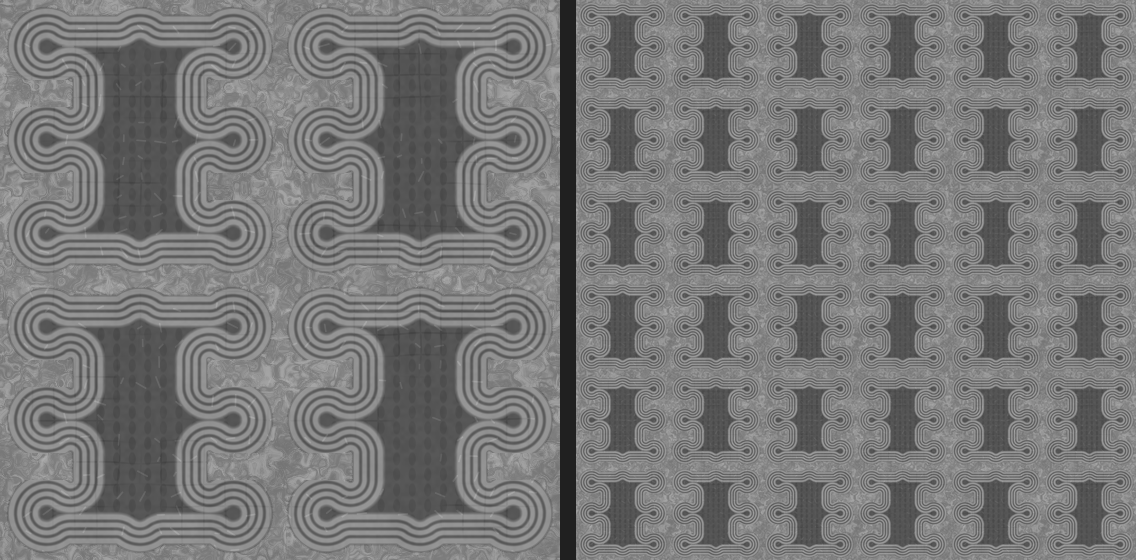
Left, the tile; right, the same tile 3 across and 3 down.
This pattern is drawn by a Shadertoy shader. Its source:

```glsl
float hash(vec2 p) {
    return fract(sin(dot(p, vec2(127.1, 311.7))) * 43758.5453);
}

// Value noise wrapping after n cells
float noise(vec2 p, float n) {
    vec2 i = floor(p), f = fract(p);
    f = f * f * (3.0 - 2.0 * f);
    vec2 a = mod(i, n), b = mod(i + 1.0, n);
    return mix(mix(hash(a), hash(vec2(b.x, a.y)), f.x),
               mix(hash(vec2(a.x, b.y)), hash(b), f.x), f.y);
}

// Depth below a disc that flows through a small fillet into a line at height h
float joint(vec2 p, float h) {
    float radius = 5.0 / 36.0, fillet = 0.008;
    float reach = radius + fillet, rise = h + fillet;
    vec2 c = vec2(sqrt(reach * reach - rise * rise), rise);
    if (p.x > c.x) return h - p.y;
    if (c.x * p.y - c.y * p.x < 0.0) return length(p - c) - fillet;
    return radius - length(p);
}

// Lobed frame: discs spaced a third apart along the top and the side
float frameDepth(vec2 p) {
    vec2 q = abs(p);
    vec2 along = 1.0 / 6.0 - abs(q - 1.0 / 6.0);
    vec2 outward = q - 1.0 / 3.0;
    return min(joint(vec2(along.x, outward.y), 1.0 / 9.0),
               joint(vec2(along.y, outward.x), -0.0935));
}

// Crumpled stone grain
float stone(vec2 uv) {
    vec2 warp = vec2(noise(uv * 64.0, 64.0), noise(uv * 64.0 + 17.0, 64.0)) - 0.5;
    float grain = 0.0, weight = 0.5;
    for (float n = 48.0; n < 400.0; n *= 2.0) {
        grain += weight * abs(2.0 * noise(uv * n + warp * n / 24.0, n) - 1.0);
        weight *= 0.65;
    }
    float patches = noise(uv * 20.0, 20.0);
    return 0.455 + 0.155 * smoothstep(0.1, 0.85, grain) + 0.045 * patches;
}

// Short random scratches, one candidate per cell
float scratches(vec2 uv, float n, float px) {
    vec2 cell = mod(floor(uv * n), n);
    vec2 p = fract(uv * n) - 0.35 - 0.3 * vec2(hash(cell + 3.1), hash(cell + 7.7));
    float angle = 6.2832 * hash(cell + 1.3);
    vec2 dir = vec2(cos(angle), sin(angle));
    float span = 0.1 + 0.2 * hash(cell + 5.9);
    float d = length(p - dir * clamp(dot(p, dir), -span, span)) / n;
    return (1.0 - smoothstep(0.0004, 0.0008 + px, d)) * step(0.55, hash(cell + 9.2));
}

// Faint wavering grid of worn seams
float seams(vec2 uv, float px) {
    vec2 sway = vec2(noise(uv * 16.0 + 5.0, 16.0), noise(uv * 16.0 + 11.0, 16.0)) - 0.5;
    vec2 d = abs(fract(uv * 26.0 + sway * 0.15) - 0.5) / 26.0;
    vec2 line = 1.0 - smoothstep(0.0003, 0.001 + px, d);
    return max(line.x, line.y) * smoothstep(0.35, 0.8, noise(uv * 12.0, 12.0));
}

void mainImage(out vec4 fragColor, in vec2 fragCoord) {
    vec2 uv = fragCoord / iResolution.xy;
    float px = 1.0 / iResolution.y;
    vec2 p = fract(uv * 2.0) - 0.5;
    float t = frameDepth(p) * 36.0;
    float tpx = px * 72.0;

    // Four rounded tubes with soft grooves between
    float groove = 1.0 - smoothstep(0.02, 0.36, abs(t - clamp(round(t), 1.0, 3.0)));
    float tubes = mix(0.575, 0.35, groove);
    tubes -= 0.035 * smoothstep(0.25, 0.5, abs(fract(t) - 0.5)) * (1.0 - groove);
    tubes += 0.035 * (noise(uv * 18.0, 18.0) - 0.5) + 0.02 * (noise(uv * 160.0, 160.0) - 0.5);

    // Dark inner panel with upright ovals
    vec2 oval = (fract(p * 18.0) - 0.5) / vec2(0.24, 0.44);
    float panel = 0.335 + 0.025 * (noise(uv * 128.0, 128.0) - 0.5);
    panel -= 0.04 * (1.0 - smoothstep(0.9 - tpx, 1.0 + tpx, length(oval)))
           * (0.6 + 0.4 * noise(uv * 10.0, 10.0));

    float shade = mix(tubes, panel, smoothstep(3.7, 4.3, t));
    shade = mix(stone(uv), shade, smoothstep(-0.5 * tpx, 0.5 * tpx, t));

    // Thin outline and wear
    shade -= 0.08 * (1.0 - smoothstep(0.04, 0.1 + tpx, abs(t)));
    float inside = step(0.0, t);
    shade -= 0.035 * seams(uv, px) * inside;
    shade += 0.07 * scratches(uv, 30.0, px) * mix(0.5, 1.0, inside);

    fragColor = vec4(vec3(shade), 1.0);
}
```
